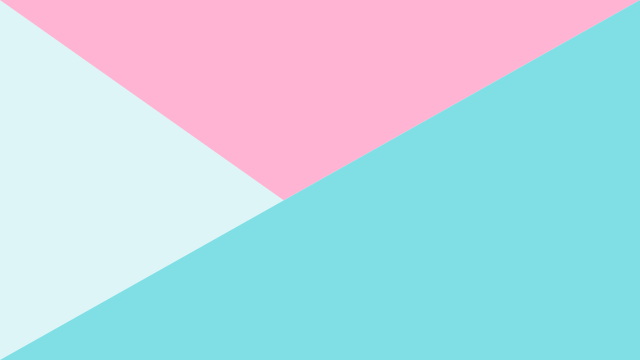
A Shadertoy shader for this background:

```glsl
const vec3 PALE_ICE = vec3(0.867, 0.961, 0.969);
const vec3 PINK = vec3(1.0, 0.706, 0.827);
const vec3 TURQUOISE = vec3(0.502, 0.875, 0.898);

// Where the two folds meet, as a fraction along the rising diagonal
const float FOLD_MEETING = 0.4435;

// Signed distance to the line from a to b, positive on its left side
float lineSide(vec2 p, vec2 a, vec2 b) {
    vec2 along = normalize(b - a);
    return dot(p - a, vec2(-along.y, along.x));
}

// Antialiased coverage of the region where the distance is positive
float coverage(float dist, float pixelSize) {
    return clamp(dist / pixelSize + 0.5, 0.0, 1.0);
}

void mainImage(out vec4 fragColor, in vec2 fragCoord) {
    // Canvas height is one unit
    float pixelSize = 1.0 / iResolution.y;
    vec2 p = fragCoord * pixelSize;
    vec2 topRight = vec2(iResolution.x * pixelSize, 1.0);
    vec2 topLeft = vec2(0.0, 1.0);
    vec2 meeting = topRight * FOLD_MEETING;

    float aboveDiagonal = lineSide(p, vec2(0.0), topRight);
    float aboveFold = lineSide(p, topLeft, meeting);

    // Pale sheet, then the pink and turquoise flaps
    float pinkFlap = coverage(min(aboveDiagonal, aboveFold), pixelSize);
    float turquoiseFlap = coverage(-aboveDiagonal, pixelSize);
    vec3 color = mix(PALE_ICE, PINK, pinkFlap);
    color = mix(color, TURQUOISE, turquoiseFlap);

    fragColor = vec4(color, 1.0);
}
```
